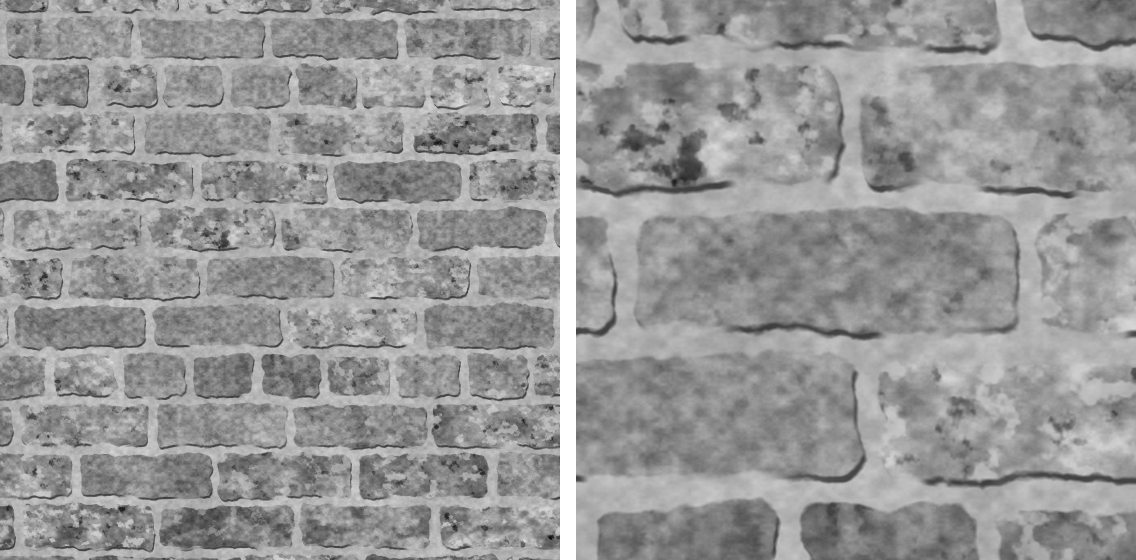
Left, the full canvas; right, a detail of the centre.
Reproduce this texture procedurally as a WebGL 1 fragment shader.

```glsl
precision highp float;
uniform vec2 u_resolution;

#define ROW_HEIGHT 0.0871
#define FIRST_ROW 0.0275
#define PITCH_TOP 0.2357
#define PITCH_BOTTOM 0.2487
#define JOINT 0.0165
#define CORNER 0.011
#define ROUGHNESS 0.013
#define SOFTNESS 0.0016
#define BRICK_GREY 0.575
#define MORTAR_GREY 0.715
#define LIME_GREY 0.84
#define SOOT_GREY 0.27

float hash(vec2 p) {
  return fract(sin(dot(p, vec2(127.1, 311.7))) * 43758.5453);
}

float noise(vec2 p) {
  vec2 i = floor(p), f = fract(p);
  f = f * f * (3.0 - 2.0 * f);
  return mix(mix(hash(i), hash(i + vec2(1.0, 0.0)), f.x),
             mix(hash(i + vec2(0.0, 1.0)), hash(i + 1.0), f.x), f.y);
}

float fbm(vec2 p) {
  float sum = 0.0, weight = 0.533;
  for (int i = 0; i < 4; i++) {
    sum += weight * noise(p);
    p = p * 2.03 + 17.3;
    weight *= 0.5;
  }
  return sum;
}

// Signed distance to the nearest brick, negative inside; id is (column, row)
float brickDistance(vec2 p, out vec2 id) {
  vec2 wobble = vec2(noise(p * 13.0), noise(p * 11.0 + 40.0)) - 0.5;
  vec2 q = p + 0.006 * wobble;
  float down = 1.0 - q.y;

  // Courses bow slightly upward in the middle of the wall
  float course = (down + 0.012 * sin(3.14159 * down) - FIRST_ROW) / ROW_HEIGHT;
  float row = floor(course) + 1.0;

  // Every sixth course is made of half-length headers
  float header = 1.0 - step(0.5, abs(mod(row, 6.0) - 2.0));
  float pitch = mix(PITCH_TOP, PITCH_BOTTOM, row / 11.0) * (1.0 - 0.5 * header);
  float start = mix(0.091 + 0.0046 * row, 0.0026 + 0.0026 * row, mod(row, 2.0));
  start = mix(start, 0.034 + 0.007 * row, header);
  float column = (q.x - start) / pitch;
  id = vec2(floor(column), row);

  // Rounded box with a small change of size per brick
  vec2 cell = vec2(pitch, ROW_HEIGHT);
  vec2 local = (fract(vec2(column, course)) - 0.5) * cell;
  vec2 trim = 0.003 * (vec2(hash(id + 3.1), hash(id + 8.7)) - 0.5);
  vec2 box = abs(local) - 0.5 * (cell - JOINT) + trim + CORNER;
  float d = length(max(box, 0.0)) + min(max(box.x, box.y), 0.0) - CORNER;
  return d + ROUGHNESS * (fbm(p * 48.0) - 0.5);
}

float coverage(float d) {
  float w = max(SOFTNESS, 0.75 / u_resolution.y);
  return 1.0 - smoothstep(-w, w, d);
}

float brickShade(vec2 p, vec2 id, float d, float grain) {
  float wear = smoothstep(0.05, 0.75, hash(id + 21.0));
  float tone = BRICK_GREY + 0.15 * (hash(id + 5.0) - 0.5) - 0.06 * (1.0 - wear);
  vec2 shifted = p + id * 3.7;
  float shade = tone + 0.42 * (fbm(shifted * 24.0) - 0.5) * (0.35 + wear);
  shade += 0.34 * (grain - 0.5);

  // Soot gathers on the lowest courses and on a few other bricks
  float soot = smoothstep(9.3, 10.5, id.y) * (0.55 + 0.45 * hash(id + 31.0));
  soot = max(soot, 0.45 * step(0.86, hash(id + 47.0)));
  float stain = smoothstep(0.36, 0.6, fbm(shifted * vec2(24.0, 36.0) + 9.0));
  shade = mix(shade, SOOT_GREY + 0.2 * (grain - 0.4), 0.85 * soot * stain);

  // Dark pits, then pale lime that thickens toward the edges
  float pits = smoothstep(0.6, 0.76, fbm(shifted * 58.0 + 30.0));
  shade -= 0.22 * pits * (0.3 + wear);
  float rim = smoothstep(-0.016, 0.0, d);
  float lime = smoothstep(0.53, 0.69, fbm(shifted * vec2(52.0, 60.0)) + 0.06 * rim);
  return mix(shade, LIME_GREY, lime * (0.12 + 0.5 * wear + 0.25 * soot));
}

void main() {
  vec2 p = gl_FragCoord.xy / u_resolution;
  vec2 id, unusedId;
  float d = brickDistance(p, id);
  float inside = coverage(d);
  float grain = fbm(p * vec2(125.0, 145.0));

  // Sandy mortar with broad patches
  float mortar = MORTAR_GREY + 0.16 * (fbm(p * 9.0) - 0.5) + 0.2 * (grain - 0.5);
  float grey = mix(mortar, brickShade(p, id, d, grain), inside);

  // Broken shadow below and to the right of each brick
  float above = coverage(brickDistance(p + vec2(-0.0018, 0.0038), unusedId));
  float broken = smoothstep(0.28, 0.62, noise(p * 34.0 + 60.0));
  grey *= 1.0 - 0.62 * above * (1.0 - inside) * broken;

  gl_FragColor = vec4(vec3(clamp(grey, 0.0, 1.0)), 1.0);
}
```
